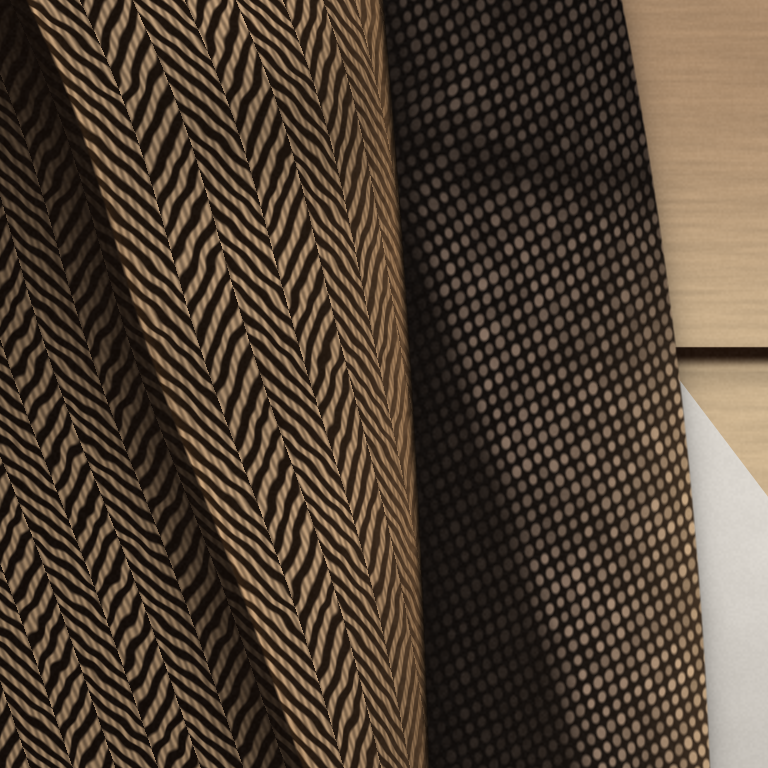
Write a WebGL 1 fragment shader that draws this texture.

```glsl
precision highp float;

uniform vec2 u_resolution;

const float TAU = 6.2831853;

float hash(vec2 cell) {
  vec3 h = fract(vec3(cell.xyx) * 0.1031);
  h += dot(h, h.yzx + 33.33);
  return fract((h.x + h.y) * h.z);
}

float noise(vec2 q) {
  vec2 i = floor(q);
  vec2 f = fract(q);
  f = f * f * (3.0 - 2.0 * f);
  return mix(mix(hash(i), hash(i + vec2(1.0, 0.0)), f.x),
             mix(hash(i + vec2(0.0, 1.0)), hash(i + vec2(1.0, 1.0)), f.x), f.y);
}

float wave(float phase) {
  return 0.5 + 0.5 * cos(TAU * phase);
}

// Slanted yarns that reverse in every column, broken into small beads
float herringbone(float column, float down, float rise, float period, float beads) {
  float zig = abs(fract(column * 0.5) * 2.0 - 1.0);
  float wobble = 0.4 * (noise(vec2(column * 3.0, down * 45.0)) - 0.5);
  float phase = (down + rise * zig) / period + wobble;
  phase += 0.5 * step(0.5, fract(column * 0.5));
  float yarn = smoothstep(0.22, 0.85, wave(phase));
  float bead = wave(column * beads + 0.5 * floor(phase + 0.5) + wobble);
  return yarn * (0.62 + 0.38 * bead);
}

// Slanted lattice of rounded stitches
float birdseye(vec2 q) {
  vec2 cell = fract(q) - 0.5;
  float size = 0.43 + 0.1 * (hash(floor(q)) - 0.5);
  float spot = 1.0 - smoothstep(size - 0.22, size + 0.08, length(cell));
  return spot * (0.72 + 0.4 * hash(floor(q) + 7.0));
}

vec3 wood(vec2 p, float down) {
  float grain = noise(p * vec2(9.0, 160.0)) + 0.5 * noise(p * vec2(40.0, 330.0));
  vec3 color = mix(vec3(0.66, 0.54, 0.42), vec3(0.80, 0.70, 0.56), smoothstep(0.05, 0.55, down));
  return color * (0.95 + 0.07 * grain);
}

vec3 backdrop(vec2 p, float down, float aa) {
  vec3 color = wood(p, down);
  color *= 1.0 - 0.15 * exp(-abs(down - 0.485) / 0.018);
  float gap = smoothstep(0.452 - aa, 0.452 + aa, down)
            * (1.0 - smoothstep(0.462, 0.481, down));
  color = mix(color, vec3(0.13, 0.08, 0.05), gap);
  float fold = down - (0.495 + 1.32 * (p.x - 0.885));
  vec3 paper = vec3(0.86, 0.84, 0.81) - 0.07 * smoothstep(0.65, 1.0, down);
  paper += 0.02 * (noise(p * 25.0) - 0.5);
  return mix(color, paper, smoothstep(-aa, aa, fold));
}

vec3 leftCloth(float across, float down) {
  float yarn = herringbone(across * 18.0 + 0.4, down, 0.062, 0.029, 6.0);
  float light = 0.5 + 0.5 * smoothstep(0.1, 0.75, down);
  light *= mix(0.22, 1.0, smoothstep(0.0, 0.13, -across));
  light *= 0.4 + 0.6 * smoothstep(0.0, 0.25, down);
  return mix(vec3(0.075, 0.05, 0.035), vec3(0.62, 0.51, 0.39), yarn * light);
}

vec3 frontCloth(vec2 p, float across, float inner, float down) {
  float turn = exp(-inner / 0.06);
  float yarn = herringbone(across * 14.5 + 1.5 * turn, down, 0.09, 0.034, 7.0);
  float fuzz = noise(p * vec2(210.0, 130.0));
  yarn = mix(yarn, 0.3 + 0.45 * fuzz, 0.6 * exp(-inner / 0.035));
  vec3 thread = mix(vec3(0.70, 0.58, 0.45), vec3(0.64, 0.49, 0.34), turn);
  vec3 ground = mix(vec3(0.10, 0.068, 0.045), vec3(0.27, 0.19, 0.125), turn);
  vec3 color = mix(ground, thread, yarn);
  color *= 0.84 + 0.28 * noise(p * vec2(9.0, 6.0));
  color += vec3(0.09, 0.06, 0.03) * exp(-across / 0.016);
  return color * smoothstep(-0.004, 0.011, inner);
}

vec3 rearCloth(vec2 p, float inner, float outer, float down) {
  // Stitches bend around the upper crease and tighten at the outer turn
  float bend = 0.025 * exp(-pow((down - 0.21) / 0.09, 2.0)) * smoothstep(0.75, 0.5, p.x);
  float turn = exp(-outer / 0.06);
  float x = p.x + bend + 0.022 * turn + 0.006 * noise(p * 14.0);
  float stitch = birdseye(vec2((x - 0.33 * down) * 58.0, (down + 0.62 * x) * 44.0));

  float light = 0.42 + 0.28 * smoothstep(0.1, 0.6, down);
  float crease = down - 0.20 - 0.12 * (p.x - 0.55);
  light *= 1.0 - 0.38 * exp(-pow(crease / 0.035, 2.0));
  light *= 0.75 + 0.45 * noise(p * vec2(13.0, 9.0));
  float glow = exp(-outer / 0.09) * smoothstep(0.16, 0.65, down);

  // Deep shadow behind the front fold
  float valley = p.x - (0.53 + 0.29 * (down - 0.29) + 0.025 * sin(3.0 * (down - 0.29)));
  float lit = mix(1.0, smoothstep(-0.025, 0.035, valley), smoothstep(0.2, 0.36, down));
  light *= mix(0.2, 1.0, lit) * mix(0.4, 1.0, smoothstep(0.0, 0.05, inner));

  vec3 ground = mix(vec3(0.065, 0.052, 0.045), vec3(0.30, 0.23, 0.165), glow * 0.8);
  vec3 thread = mix(vec3(0.62, 0.52, 0.45), vec3(0.74, 0.62, 0.48), glow);
  return mix(ground, thread, stitch * min(light + 0.3 * glow, 1.0));
}

void main() {
  vec2 p = gl_FragCoord.xy / u_resolution;
  float aa = 1.0 / min(u_resolution.x, u_resolution.y);
  float down = 1.0 - p.y;

  // Signed distances across the three cloth edges
  float across = p.x - (0.035 + 0.36 * down + 0.012 * sin(9.0 * down) * (1.0 - down));
  float inner = 0.499 + 0.09 * down - 0.03 * down * down - p.x;
  float outer = 0.81 + 0.19 * down - 0.075 * down * down - p.x;

  vec3 color = backdrop(p, down, aa);
  color *= 1.0 - 0.22 * exp(-max(-outer, 0.0) / 0.015);
  vec3 rear = rearCloth(p, max(-inner, 0.0), max(outer, 0.0), down);
  color = mix(color, rear, smoothstep(-aa, 2.0 * aa, outer));
  vec3 front = frontCloth(p, max(across, 0.0), max(inner, 0.0), down);
  color = mix(color, front, smoothstep(-aa, aa, inner));
  vec3 left = leftCloth(min(across, 0.0), down);
  color = mix(left, color, smoothstep(-2.0 * aa, 2.0 * aa, across));

  color += 0.025 * (noise(p * 320.0) - 0.5);
  gl_FragColor = vec4(clamp(color, 0.0, 1.0), 1.0);
}
```
